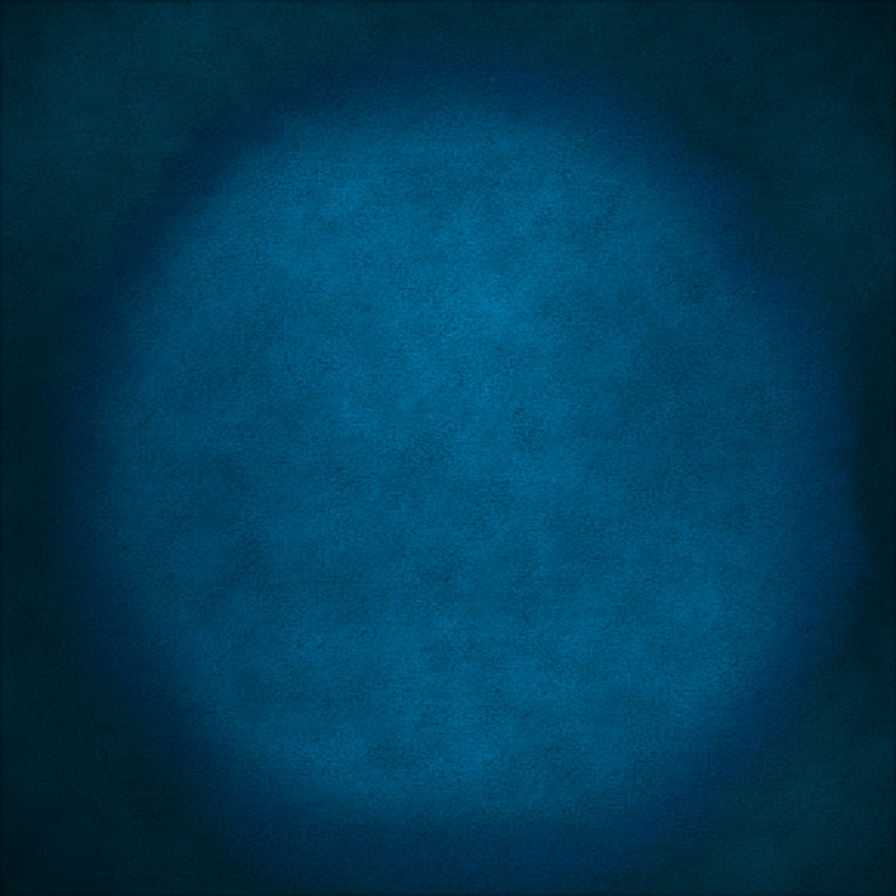
Give the GLSL for this background, as a Shadertoy shader.

```glsl
vec2 gradientAt(vec2 cell) {
    vec3 h = fract(cell.xyx * vec3(0.1031, 0.1030, 0.0973));
    h += dot(h, h.yzx + 33.33);
    float angle = 6.2832 * fract((h.x + h.y) * h.z);
    return vec2(cos(angle), sin(angle));
}

// Gradient noise, roughly -0.7 to 0.7
float gradientNoise(vec2 p) {
    vec2 i = floor(p), f = fract(p);
    vec2 u = f * f * f * (f * (f * 6.0 - 15.0) + 10.0);
    vec2 e = vec2(0.0, 1.0);
    float low = mix(dot(gradientAt(i), f), dot(gradientAt(i + e.yx), f - e.yx), u.x);
    float high = mix(dot(gradientAt(i + e.xy), f - e.xy), dot(gradientAt(i + e.yy), f - e.yy), u.x);
    return mix(low, high, u.y);
}

float fbm(vec2 p) {
    float sum = 0.0, amplitude = 0.55;
    for (int i = 0; i < 6; i++) {
        sum += amplitude * gradientNoise(p);
        p = mat2(1.6, 1.2, -1.2, 1.6) * p + 17.3;
        amplitude *= 0.65;
    }
    return sum;
}

// Soft elliptical spot
float spot(vec2 p, vec2 center, vec2 size) {
    vec2 d = (p - center) / size;
    return exp(-dot(d, d));
}

void mainImage(out vec4 fragColor, in vec2 fragCoord) {
    vec2 uv = fragCoord / iResolution.xy;
    float clouds = fbm(uv * 5.0 + 3.0);
    float blotches = fbm(uv * 16.0 + 41.0);

    // Ragged, slightly squared oval: signed distance is about zero at its rim
    vec2 q = abs(uv - vec2(0.51, 0.47)) / vec2(0.425, 0.45);
    float rim = pow(pow(q.x, 2.2) + pow(q.y, 2.2), 1.0 / 2.2) - 1.0;
    rim += 0.09 * clouds + 0.1 * blotches;
    rim += 0.07 * spot(uv, vec2(0.15, 0.17), vec2(0.1, 0.12));
    rim += 0.08 * spot(uv, vec2(0.84, 0.72), vec2(0.07, 0.06));
    rim += 0.06 * spot(uv, vec2(0.82, 0.86), vec2(0.12, 0.1));

    // Dark surround, lighter toward upper left and lower right
    float shade = 0.14 + 0.05 * spot(uv, vec2(0.17, 0.9), vec2(0.24, 0.22))
        + 0.05 * spot(uv, vec2(0.9, 0.09), vec2(0.17, 0.15))
        + 0.04 * spot(uv, vec2(0.93, 0.75), vec2(0.09, 0.12))
        + 0.03 * spot(uv, vec2(0.6, 0.95), vec2(0.25, 0.08))
        - 0.025 * spot(uv, vec2(0.03, 0.45), vec2(0.08, 0.25))
        - 0.02 * spot(uv, vec2(0.05, 0.03), vec2(0.25, 0.15))
        - 0.03 * spot(uv, vec2(0.98, 0.45), vec2(0.06, 0.25));
    vec3 color = vec3(0.0, 1.0, 1.38) * shade;

    // Saturated blue ring around the oval
    vec3 ringBlue = mix(vec3(0.0, 0.15, 0.25), vec3(0.0, 0.19, 0.32), smoothstep(0.1, 0.7, uv.x));
    color = mix(color, ringBlue, 0.95 * smoothstep(0.12, -0.03, rim));

    // Teal blue interior with its brightest area above the middle
    float light = 0.25 + 0.13 * spot(uv, vec2(0.52, 0.62), vec2(0.23, 0.29))
        + 0.04 * spot(uv, vec2(0.3, 0.76), vec2(0.13, 0.1))
        + 0.065 * spot(uv, vec2(0.76, 0.3), vec2(0.12, 0.11))
        + 0.075 * spot(uv, vec2(0.51, 0.2), vec2(0.19, 0.15))
        - 0.025 * spot(uv, vec2(0.22, 0.37), vec2(0.1, 0.11))
        - 0.02 * spot(uv, vec2(0.74, 0.59), vec2(0.09, 0.12))
        - 0.07 * spot(uv, vec2(0.48, 0.05), vec2(0.22, 0.05));
    vec3 interior = vec3(0.0, light, 0.04 + 1.33 * light);
    color = mix(color, interior, smoothstep(0.02, -0.2, rim));

    // Mottling, brush streaks and uneven fabric grain
    float streaks = gradientNoise(uv * vec2(14.0, 110.0) + 2.0 * clouds);
    float scuffs = gradientNoise(mat2(0.8, 0.6, -0.6, 0.8) * uv * vec2(120.0, 40.0));
    float grain = gradientNoise(uv * 290.0) + 0.8 * gradientNoise(uv * vec2(190.0, 330.0) + 70.0);
    float wear = 0.2 + 0.14 * gradientNoise(uv * 23.0 + 9.0);
    color *= 1.0 + 0.09 * clouds + 0.22 * blotches + 0.05 * streaks + 0.06 * scuffs + wear * grain;

    // Sparse pale flecks and dark scratches
    float flecks = smoothstep(0.38, 0.6, gradientNoise(uv * 130.0 + 31.0));
    float scratches = smoothstep(0.35, 0.6, gradientNoise(mat2(0.8, -0.6, 0.6, 0.8) * uv * vec2(45.0, 160.0)));
    color *= 1.0 + 0.12 * flecks - 0.16 * scratches;

    // Corner falloff and thin dark border
    vec2 edge = min(uv, 1.0 - uv);
    color *= 1.0 - 0.3 * smoothstep(0.55, 0.72, length(uv - 0.5));
    color *= mix(0.8, 1.0, smoothstep(0.0, 0.005, min(edge.x, edge.y)));
    fragColor = vec4(clamp(color, 0.0, 1.0), 1.0);
}
```
